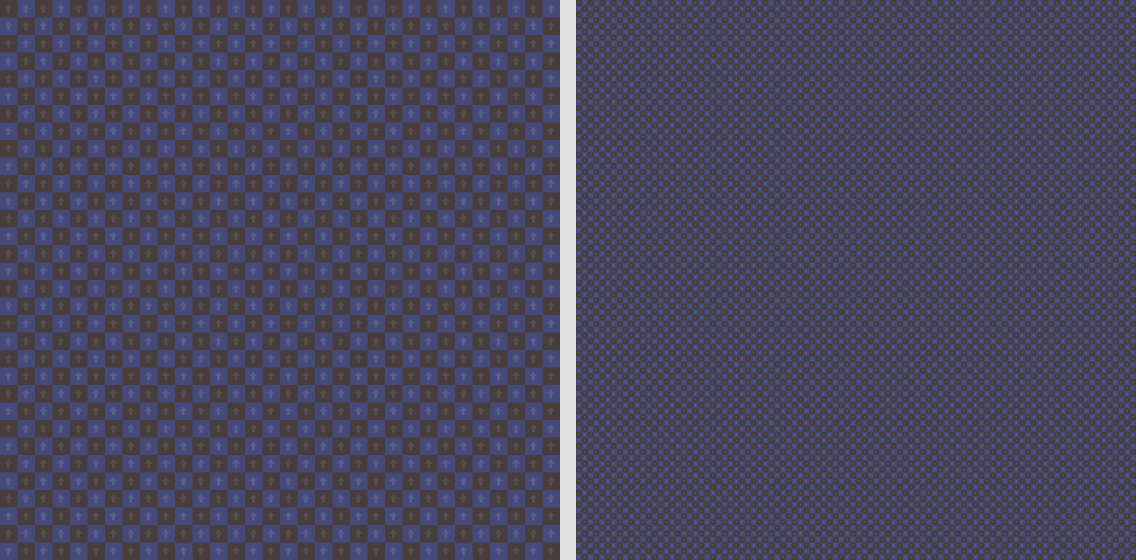
Left, the tile; right, the same tile 3 across and 3 down.
This pattern is drawn by a three.js fragment shader. Its source:

```glsl
#define CELLS 32.0
#define BLUE vec3(0.27, 0.29, 0.48)
#define BROWN vec3(0.275, 0.24, 0.237)
#define BLUE_ARROW vec3(0.355, 0.375, 0.545)
#define BROWN_ARROW vec3(0.345, 0.315, 0.31)
#define ARROW_CENTER vec2(0.48, 0.51)
#define HEAD_SIZE vec2(0.225, 0.24)
#define STEM_SIZE vec2(0.08, 0.23)

varying vec2 vUv;

float boxDistance(vec2 p, vec2 halfSize) {
  vec2 d = abs(p) - halfSize;
  return max(d.x, d.y);
}

// Upward arrow: triangular head above the origin, stem below it
float arrowDistance(vec2 p) {
  float slope = dot(vec2(abs(p.x), p.y - HEAD_SIZE.y), normalize(HEAD_SIZE.yx));
  float head = max(-p.y, slope);
  float stem = boxDistance(p + vec2(0.0, 0.5 * STEM_SIZE.y - 0.01),
                           vec2(STEM_SIZE.x, 0.5 * STEM_SIZE.y + 0.01));
  return min(head, stem);
}

float coverage(float distance, float pixel) {
  return clamp(0.5 - distance / pixel, 0.0, 1.0);
}

void main() {
  vec2 grid = vUv * CELLS;
  vec2 local = fract(grid);
  vec2 cell = floor(grid);
  float pixel = max(fwidth(grid.x), 0.0001);

  // Checkerboard, blue at the origin, with smoothed square edges
  float parity = mod(cell.x + cell.y, 2.0);
  float squareEdge = boxDistance(local - 0.5, vec2(0.5));
  float brown = coverage(squareEdge * (2.0 * parity - 1.0), pixel);
  vec3 color = mix(BLUE, BROWN, brown);

  // Faint arrow in a lighter tint of its square
  vec3 arrowColor = mix(BLUE_ARROW, BROWN_ARROW, parity);
  float arrow = coverage(arrowDistance(local - ARROW_CENTER), pixel);
  color = mix(color, arrowColor, arrow);

  gl_FragColor = vec4(color, 1.0);
}
```
